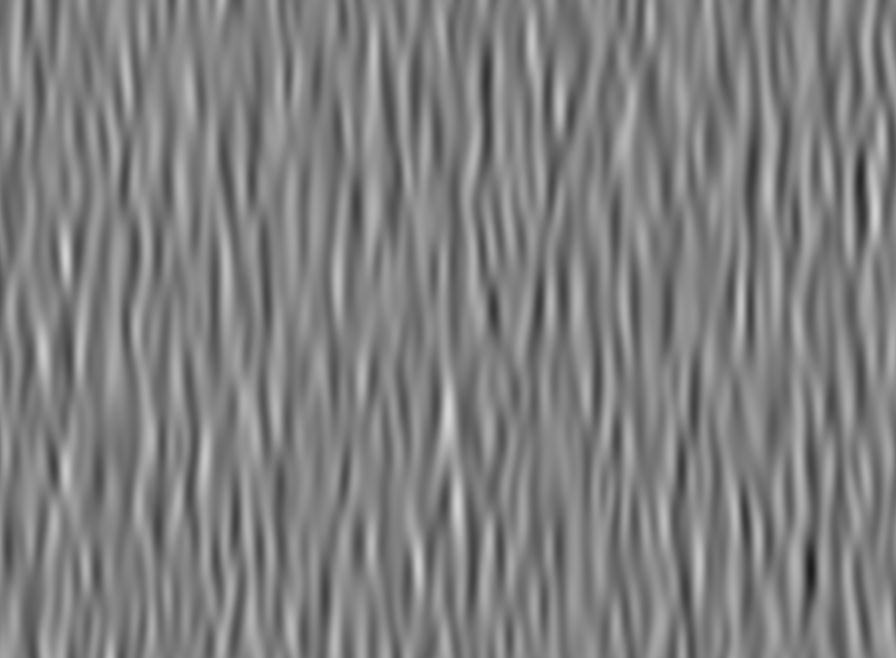
Reproduce this texture procedurally as a Shadertoy shader.

```glsl
const float MEAN_GREY = 0.5;
const float CONTRAST = 0.097;
const vec2 CELL = vec2(0.036, 0.085);     // grid cell, in canvas widths
const vec2 SPREAD = vec2(0.0105, 0.029);  // streak half width and half length
const float WAVELENGTH = 0.031;           // mean distance between streaks
const float WAVE_VARIATION = 0.25;
const float MAX_TILT = 0.13;
const int STREAKS_PER_CELL = 5;
const float TAU = 6.2831853;

uint scramble(uint n) {
    n = (n ^ (n >> 16)) * 0x7feb352du;
    n = (n ^ (n >> 15)) * 0x846ca68bu;
    return n ^ (n >> 16);
}

// Next random value in 0..1, advancing the seed
float nextRandom(inout uint seed) {
    seed = scramble(seed + 0x9e3779b9u);
    return float(seed >> 8) / 16777216.0;
}

// One soft ripple under a long Gaussian envelope
float streak(vec2 offset, float tilt, float frequency, float phase) {
    offset.x += tilt * offset.y;
    vec2 q = offset / SPREAD;
    return exp(-0.5 * dot(q, q)) * cos(TAU * frequency * offset.x + phase);
}

// Cellular noise: sums the streaks scattered in the neighbouring cells
float streakNoise(vec2 p) {
    vec2 home = floor(p / CELL);
    float sum = 0.0;
    for (int j = -1; j <= 1; j++) {
        for (int i = -1; i <= 1; i++) {
            vec2 cell = home + vec2(i, j);
            uvec2 id = uvec2(ivec2(cell) + 64);
            uint seed = scramble(id.x + 4096u * id.y);
            for (int k = 0; k < STREAKS_PER_CELL; k++) {
                float x = nextRandom(seed);
                float y = nextRandom(seed);
                float tilt = MAX_TILT * (2.0 * nextRandom(seed) - 1.0);
                float stretch = 1.0 + WAVE_VARIATION * (2.0 * nextRandom(seed) - 1.0);
                float phase = TAU * nextRandom(seed);
                vec2 center = (cell + vec2(x, y)) * CELL;
                sum += streak(p - center, tilt, stretch / WAVELENGTH, phase);
            }
        }
    }
    return sum;
}

void mainImage(out vec4 fragColor, in vec2 fragCoord) {
    vec2 p = fragCoord / iResolution.x;
    float grey = MEAN_GREY + CONTRAST * streakNoise(p);
    fragColor = vec4(vec3(clamp(grey, 0.0, 1.0)), 1.0);
}
```
